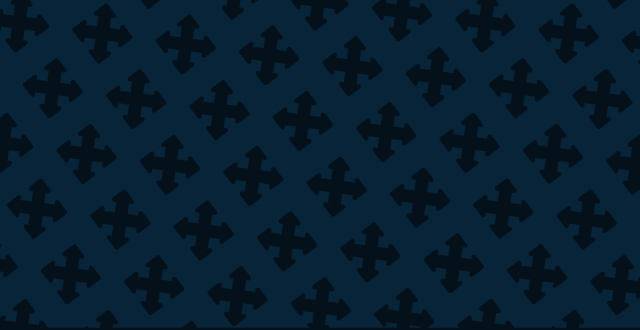
Write a Shadertoy shader that draws this pattern.

```glsl
// Staggered, tilted rows of dark four-way arrow crosses on deep navy.

// Lengths are fractions of the canvas height.
const vec3 NAVY = vec3(0.030, 0.140, 0.218);
const vec3 INK = vec3(0.016, 0.068, 0.104);
const float TILT = 0.1303;                  // clockwise, radians
const vec2 SPACING = vec2(0.2547, 0.1840);  // column and row pitch
const vec2 ANCHOR = vec2(1.0202, 0.4343);   // centre of one cross
const float STEM_HALF = 0.0194;
const float HEAD_TIP = 0.0850;              // before rounding
const vec2 HEAD_CORNER = vec2(0.0581, 0.0269);
const float ROUNDING = 0.0067;
const float BASE_EDGE = 0.0070;             // dark strip along the bottom

float segmentDistance(vec2 p, vec2 a, vec2 b) {
    vec2 ab = b - a;
    return length(p - a - ab * clamp(dot(p - a, ab) / dot(ab, ab), 0.0, 1.0));
}

// Rounded triangle pointing along +x, evaluated for p.y >= 0.
float headDistance(vec2 p) {
    vec2 tip = vec2(HEAD_TIP, 0.0);
    vec2 slope = HEAD_CORNER - tip;
    float d = min(segmentDistance(p, tip, HEAD_CORNER),
                  segmentDistance(p, HEAD_CORNER, vec2(HEAD_CORNER.x, 0.0)));
    bool inside = p.x > HEAD_CORNER.x && dot(p - tip, vec2(slope.y, -slope.x)) < 0.0;
    return (inside ? -d : d) - ROUNDING;
}

float boxDistance(vec2 p, vec2 halfSize) {
    vec2 q = abs(p) - halfSize;
    return length(max(q, 0.0)) + min(max(q.x, q.y), 0.0);
}

float arrowCrossDistance(vec2 p) {
    // Fold all four arms onto +x.
    p = abs(p);
    if (p.y > p.x) p = p.yx;
    float stem = boxDistance(p, vec2(HEAD_CORNER.x, STEM_HALF));
    return min(stem, headDistance(p));
}

// Position relative to the nearest cross in the brick lattice.
vec2 latticeCell(vec2 p) {
    float c = cos(TILT), s = sin(TILT);
    p = vec2(c * p.x - s * p.y, s * p.x + c * p.y);
    float row = floor(p.y / SPACING.y + 0.5);
    p.y -= row * SPACING.y;
    p.x -= 0.5 * SPACING.x * mod(row, 2.0);
    p.x -= SPACING.x * floor(p.x / SPACING.x + 0.5);
    return p;
}

void mainImage(out vec4 fragColor, in vec2 fragCoord) {
    vec2 uv = fragCoord / iResolution.y;
    float pixel = 1.0 / iResolution.y;

    float d = arrowCrossDistance(latticeCell(uv - ANCHOR));
    d = min(d, uv.y - BASE_EDGE);

    float ink = 1.0 - smoothstep(-0.7 * pixel, 0.7 * pixel, d);
    fragColor = vec4(mix(NAVY, INK, ink), 1.0);
}
```
